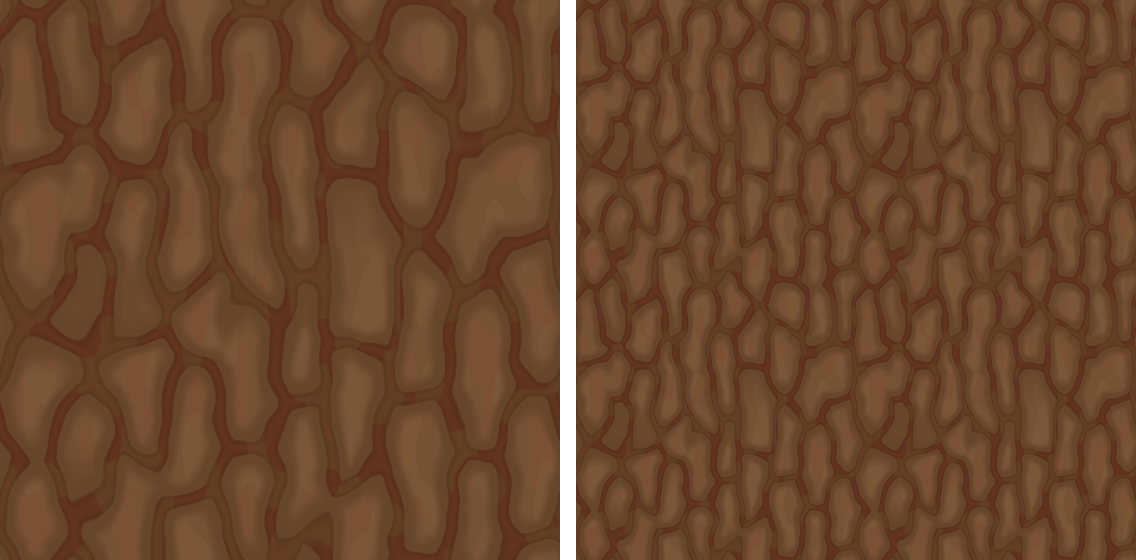
Left: one tile. Right: repeated 2 by 2.
Write a WebGL 1 fragment shader that draws this texture.

```glsl
precision highp float;
// Tileable tree bark: long rounded plates with soft rims over dark reddish cracks.

uniform vec2 u_resolution;

#define GRID vec2(10.0, 4.0)   // plates across and up, whole numbers
#define CRACK 0.0105           // half width of the cracks
#define ROUNDING 0.006         // softness of plate corners
#define REACH 0.095            // largest spread of a plate around its spine
#define MERGE_SIDE 0.16        // share of plates joined to the right
#define MERGE_UP 0.14          // share of plates joined upward
#define WAVE 0.022             // strength of the wavy outline
#define RIM_START 0.009
#define RIM_END 0.029

const vec3 CRACK_RED = vec3(0.385, 0.205, 0.120);
const vec3 CRACK_BROWN = vec3(0.390, 0.245, 0.140);
const vec3 RIM = vec3(0.405, 0.272, 0.168);
const vec3 FACE = vec3(0.462, 0.322, 0.208);
const vec3 FACE_RED = vec3(0.482, 0.318, 0.208);
const vec3 FACE_LIGHT = vec3(0.482, 0.345, 0.222);

float hash(vec2 c) {
  vec3 q = fract(c.xyx * 0.1031);
  q += dot(q, q.yzx + 33.33);
  return fract((q.x + q.y) * q.z);
}

vec2 wrapCell(vec2 c, vec2 reps) {
  return floor(mod(c + 0.5, reps));
}

// Value noise that repeats after one canvas.
float noise(vec2 p, vec2 reps, float seed) {
  vec2 g = p * reps, i = floor(g), f = g - i;
  f = f * f * (3.0 - 2.0 * f);
  float a = hash(wrapCell(i, reps) + seed);
  float b = hash(wrapCell(i + vec2(1.0, 0.0), reps) + seed);
  float c = hash(wrapCell(i + vec2(0.0, 1.0), reps) + seed);
  float d = hash(wrapCell(i + vec2(1.0, 1.0), reps) + seed);
  return mix(mix(a, b, f.x), mix(c, d, f.x), f.y);
}

vec2 noise2(vec2 p, vec2 reps, float seed) {
  return vec2(noise(p, reps, seed), noise(p, reps, seed + 57.0)) - 0.5;
}

// Distance to the leaning, tapered spine of one plate.
float spineDistance(vec2 p, vec2 cell) {
  vec2 id = wrapCell(cell, GRID);
  vec2 jitter = vec2(hash(id + 11.0), hash(id + 23.0)) - 0.5;
  vec2 center = cell + 0.5 + jitter * vec2(0.55, 0.4);
  center.y += 0.5 * mod(id.x, 2.0) - 0.25;
  vec2 d = p - center / GRID;
  float halfLength = mix(0.012, 0.105, sqrt(hash(id + 37.0)));
  float along = clamp(d.y, -halfLength, halfLength);
  d.x -= along * 0.4 * (hash(id + 41.0) - 0.5);
  float radius = 0.028 * hash(id + 53.0) + along * 0.3 * (hash(id + 67.0) - 0.5);
  return length(vec2(d.x, d.y - along)) - radius;
}

// Plates sharing a group number grow together.
float groupOf(vec2 cell) {
  vec2 id = wrapCell(cell, GRID);
  float pick = hash(id + 79.0);
  if (pick < MERGE_SIDE) id.x += 1.0;
  else if (pick > 1.0 - MERGE_UP) id.y += 1.0;
  id = wrapCell(id, GRID);
  return id.x + id.y * GRID.x;
}

// Signed depth inside a plate, negative in the cracks.
float plateDepth(vec2 p) {
  vec2 base = floor(p * GRID);
  float nearest = 10.0, group = -1.0;
  for (int y = -2; y <= 2; y++) {
    for (int x = -2; x <= 2; x++) {
      vec2 cell = base + vec2(float(x), float(y));
      float d = spineDistance(p, cell);
      if (d < nearest) { nearest = d; group = groupOf(cell); }
    }
  }
  float own = 0.0, other = exp((nearest - REACH) / ROUNDING);
  for (int y = -2; y <= 2; y++) {
    for (int x = -2; x <= 2; x++) {
      vec2 cell = base + vec2(float(x), float(y));
      float weight = exp((nearest - spineDistance(p, cell)) / ROUNDING);
      if (abs(groupOf(cell) - group) < 0.5) own += weight;
      else other += weight;
    }
  }
  return 0.5 * ROUNDING * log(own / max(other, 1e-20)) - CRACK;
}

void main() {
  vec2 p = gl_FragCoord.xy / u_resolution;
  float pixel = 1.0 / min(u_resolution.x, u_resolution.y);
  vec2 wavy = p + WAVE * noise2(p, vec2(15.0, 12.0), 3.0)
                + 0.3 * WAVE * noise2(p, vec2(40.0, 28.0), 9.0);
  float depth = plateDepth(wavy);

  // Cracks: flat patches, shaded beside the plates.
  float crackPatch = noise(wavy, vec2(26.0, 15.0), 131.0);
  vec3 crack = mix(CRACK_RED, CRACK_BROWN, smoothstep(0.50, 0.56, crackPatch));
  crack *= 1.0 - 0.10 * smoothstep(-0.010, 0.0, depth);

  // Plate faces: faint upright brush patches with crisp edges.
  float redPatch = noise(wavy, vec2(30.0, 11.0), 151.0);
  float lightPatch = noise(wavy, vec2(34.0, 13.0), 173.0);
  vec3 face = mix(FACE, FACE_RED, smoothstep(0.52, 0.57, redPatch));
  face = mix(face, FACE_LIGHT, 0.8 * smoothstep(0.58, 0.62, lightPatch));
  float lift = smoothstep(RIM_START, RIM_END, depth + 0.004 * (redPatch - 0.5));
  vec3 plate = mix(RIM, face, lift);

  gl_FragColor = vec4(mix(crack, plate, smoothstep(-pixel, pixel, depth)), 1.0);
}
```
